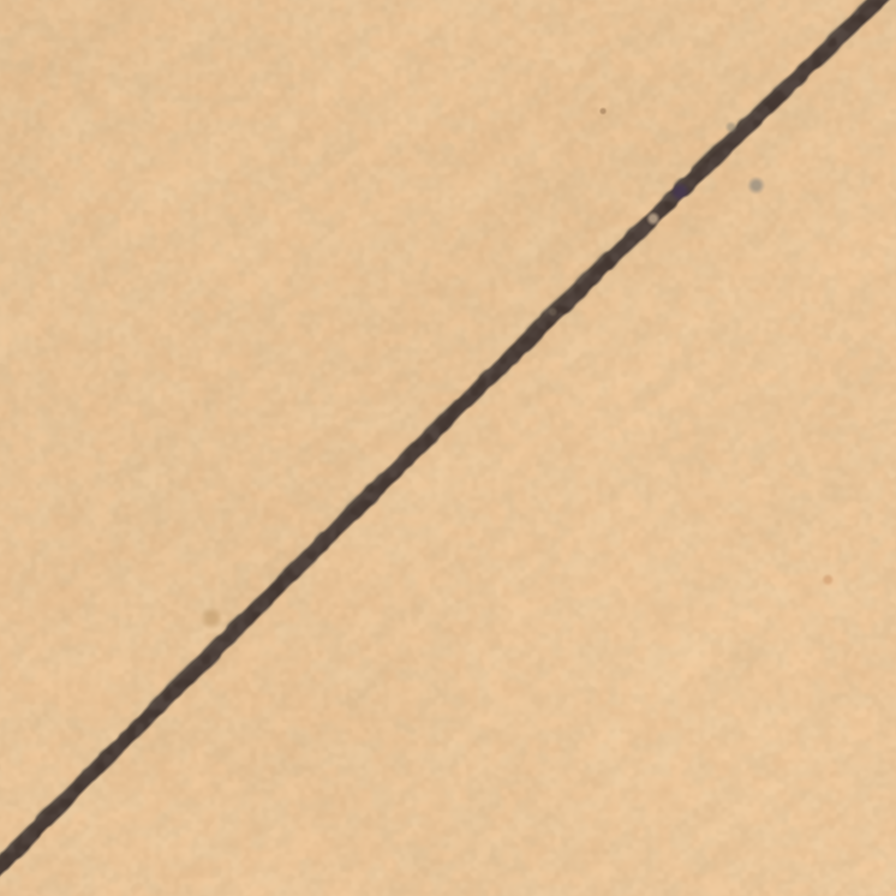
A WebGL 1 fragment shader for this texture:

```glsl
precision highp float;
// Draws a dark, slightly bowed ink line running diagonally over mottled tan paper.
uniform vec2 u_resolution;

vec2 hash2(vec2 p) {
  vec3 q = fract(p.xyx * vec3(0.1031, 0.1030, 0.0973));
  q += dot(q, q.yzx + 33.33);
  return fract((q.xx + q.yz) * q.zy);
}

// Soft cellular noise: blends random cell values around jittered centres, 0..1
float cellNoise(vec2 p) {
  vec2 cell = floor(p);
  float sum = 0.0;
  float total = 0.0;
  for (int j = -1; j <= 1; j++) {
    for (int i = -1; i <= 1; i++) {
      vec2 id = cell + vec2(float(i), float(j));
      vec2 rnd = hash2(id);
      vec2 toCentre = id + 0.2 + 0.6 * rnd - p;
      float weight = exp(-4.0 * dot(toCentre, toCentre));
      sum += weight * hash2(id + 57.0).x;
      total += weight;
    }
  }
  return sum / total;
}

float spot(vec2 uv, vec2 centre, float radius) {
  return 1.0 - smoothstep(0.35 * radius, 1.3 * radius, length(uv - centre));
}

// Distances along and across the stroke; positive across lies above it
vec2 strokeCoords(vec2 uv) {
  float centreY = 0.034 + 0.986 * uv.x + 0.006 * sin(3.14159 * uv.x);
  return vec2((uv.x + uv.y) * 0.7071, (uv.y - centreY) * 0.712);
}

vec3 paperColor(vec2 uv) {
  // Broad shading: a little deeper at upper left, paler at lower right
  float shade = 0.012 * (uv.x - uv.y);
  shade += 0.004 * sin(7.0 * uv.x + 3.0 * sin(4.0 * uv.y));
  // Grain and mottling
  float grain = cellNoise(uv * 150.0) - 0.5;
  float mottle = cellNoise(uv * 48.0 + 19.0) - 0.5;
  float warmth = cellNoise(uv * 75.0 + 83.0) - 0.5;
  // Faint fibres slanting upward to the right
  vec2 fibreUv = vec2(dot(uv, vec2(0.8, 0.6)), dot(uv, vec2(-0.6, 0.8)));
  float fibre = cellNoise(fibreUv * vec2(7.0, 75.0)) - 0.5;
  shade += 0.032 * grain + 0.016 * mottle + 0.018 * fibre;
  return vec3(0.904, 0.765, 0.594) + shade + warmth * vec3(0.018, -0.012, -0.022);
}

void main() {
  vec2 uv = gl_FragCoord.xy / u_resolution;
  float pixel = 1.0 / min(u_resolution.x, u_resolution.y);
  vec3 color = paperColor(uv);

  // Specks and smudge on the paper
  color = mix(color, vec3(0.60, 0.56, 0.50), 0.8 * spot(uv, vec2(0.844, 0.793), 0.009));
  color = mix(color, vec3(0.62, 0.48, 0.34), 0.65 * spot(uv, vec2(0.673, 0.876), 0.004));
  color = mix(color, vec3(0.72, 0.56, 0.36), 0.45 * spot(uv, vec2(0.236, 0.310), 0.011));
  color = mix(color, vec3(0.80, 0.58, 0.40), 0.50 * spot(uv, vec2(0.924, 0.353), 0.006));

  // Ink stroke with uneven edges
  vec2 stroke = strokeCoords(uv);
  float side = sign(stroke.y);
  float rough = cellNoise(vec2(stroke.x * 85.0, side * 9.0)) - 0.5;
  float halfWidth = 0.0086 + 0.0028 * rough + 0.0004 * sin(stroke.x * 23.0);
  float soft = max(0.0022, pixel);
  float edge = abs(stroke.y) - halfWidth;
  float ink = 1.0 - smoothstep(-soft, soft, edge);

  // Grey-green fringe, stronger on the upper side
  float fringe = 1.0 - smoothstep(0.0, 0.0045, edge);
  float fringeAmount = (side > 0.0 ? 0.38 : 0.20) * (0.6 + rough);
  color = mix(color, vec3(0.55, 0.52, 0.43), fringe * fringeAmount);

  vec3 inkColor = vec3(0.295, 0.245, 0.222);
  inkColor += 0.07 * (cellNoise(uv * 120.0 + 31.0) - 0.5);
  inkColor += vec3(0.05, 0.055, 0.04) * smoothstep(0.002, 0.009, stroke.y);
  inkColor = mix(inkColor, vec3(0.26, 0.20, 0.33), 0.7 * spot(uv, vec2(0.759, 0.786), 0.010));
  color = mix(color, inkColor, ink);

  // Worn gap and chips in the stroke
  color = mix(color, vec3(0.74, 0.65, 0.55), 0.85 * spot(uv, vec2(0.729, 0.756), 0.007));
  color = mix(color, vec3(0.60, 0.56, 0.48), 0.60 * spot(uv, vec2(0.816, 0.858), 0.006));
  color = mix(color, vec3(0.52, 0.46, 0.39), 0.45 * spot(uv, vec2(0.617, 0.652), 0.005));

  gl_FragColor = vec4(color, 1.0);
}
```
